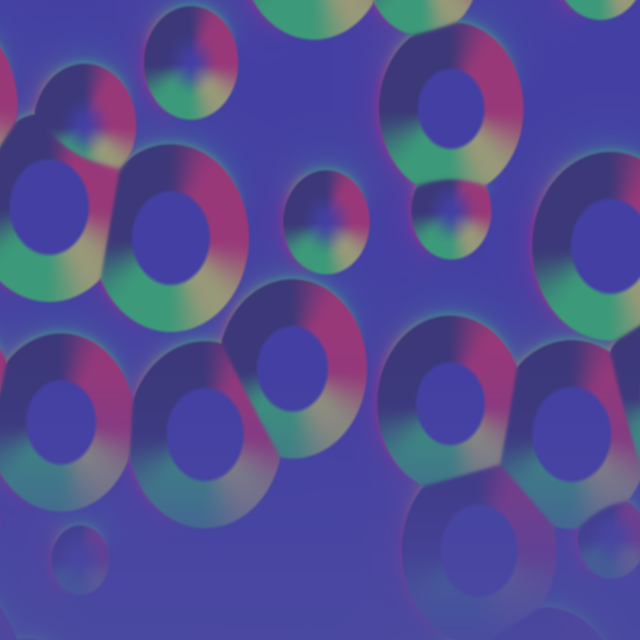
Reproduce this texture map procedurally as a WebGL 1 fragment shader.

```glsl
precision highp float;
// Tangent-space normal map of merging oval rings and domes that fade out toward the bottom.

uniform vec2 u_resolution;

float hash(vec2 p) {
  return fract(sin(dot(p, vec2(127.1, 311.7))) * 43758.5453);
}

void main() {
  vec2 uv = gl_FragCoord.xy / u_resolution;
  vec2 grid = vec2(5.0, 4.0);
  vec2 cell = floor(uv * grid);

  float nearest = 1.0;       // signed distance to the union of drops
  float weightSum = 1e-20;
  vec3 slope = vec3(0.0);    // red tilt, green tilt, slope coverage
  vec2 halo = vec2(0.0);     // opposite tilt just outside the rims

  for (int j = -1; j <= 1; j++) {
    for (int i = -1; i <= 1; i++) {
      vec2 id = cell + vec2(float(i), float(j));
      if (hash(id + 7.3) > 0.8) continue;

      // One jittered drop per cell, slightly taller than wide
      vec2 jitter = vec2(hash(id + 1.7), hash(id + 23.1));
      vec2 center = (id + 0.18 + 0.64 * jitter) / grid;
      vec2 q = (uv - center) * vec2(1.0, 0.83);
      float len = length(q);
      vec2 n = q / max(len, 1e-4);

      // Large drops have a flat middle, small ones are plain domes
      float size = hash(id + 41.9);
      bool large = size < 0.64;
      float radius = large ? 0.112 + 0.018 * size : 0.045 + 0.05 * hash(id + 63.2);
      float d = len - radius;
      float cover = large ? smoothstep(radius - 0.065, radius - 0.057, len)
                          : smoothstep(0.0, 0.045, len);

      // Sharp soft-min keeps the seams between merged drops smooth
      float weight = exp(-350.0 * d);
      vec2 tilt = smoothstep(vec2(-0.12, -0.02), vec2(0.65, 0.75), vec2(n.x, -n.y));
      slope += weight * vec3(tilt, cover);
      weightSum += weight;
      nearest = min(nearest, d);

      // Thin bright rim plus a wide faint glow
      float away = max(d, 0.0);
      float glow = 0.7 * exp(-away / 0.006) + 0.25 * exp(-away / 0.025);
      halo += glow * smoothstep(0.1, 0.95, vec2(-n.x, n.y));
    }
  }
  slope /= weightSum;

  float strength = smoothstep(-0.08, 0.5, uv.y);
  vec3 flatBlue = mix(vec3(0.29, 0.285, 0.63), vec3(0.265, 0.25, 0.64), strength);
  vec3 slopeColor = vec3(0.235 + 0.36 * slope.x, 0.22 + 0.38 * slope.y, 0.475);

  halo = min(halo, 1.0) * mix(0.3, 1.0, strength);
  vec3 outside = flatBlue + vec3(0.25, -0.04, -0.06) * halo.x
                          + vec3(0.0, 0.27, -0.06) * halo.y;
  vec3 inside = mix(flatBlue, slopeColor, slope.z * strength);
  float edge = smoothstep(-0.003, 0.003, nearest);
  gl_FragColor = vec4(mix(inside, outside, edge), 1.0);
}
```
